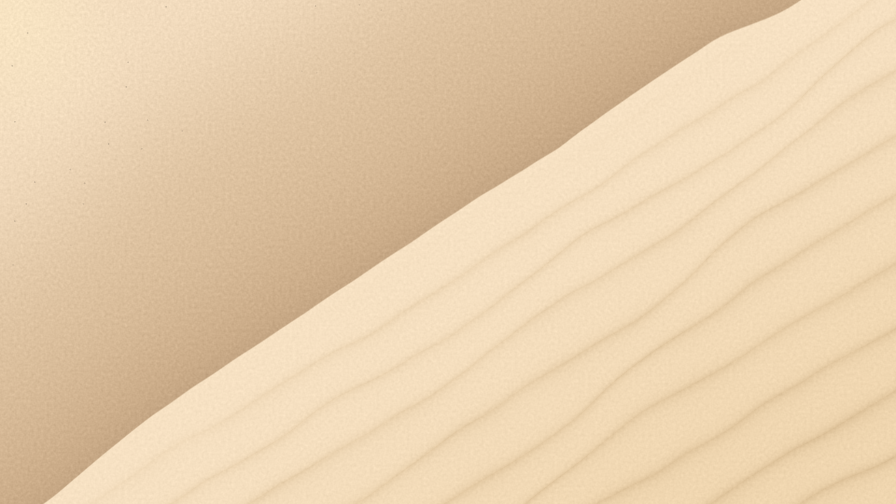
Give the GLSL for this texture, as a WebGL 2 fragment shader.

```glsl
#version 300 es
precision highp float;
// A sand dune split by a diagonal crest: a smooth shaded slope on the upper left
// and a sunlit rippled slope on the lower right. Ripples are a warped periodic
// phase with asymmetric creases; gradient noise adds drift and sand grain.

uniform vec2 u_resolution;
out vec4 fragColor;

const vec3 SHADE_DEEP = vec3(0.785, 0.660, 0.520);
const vec3 SHADE_MID  = vec3(0.860, 0.750, 0.615);
const vec3 SHADE_PALE = vec3(0.950, 0.862, 0.745);
const vec3 CORNER_SUN = vec3(0.975, 0.900, 0.765);
const vec3 LIT_CREST  = vec3(0.968, 0.884, 0.765);
const vec3 LIT_LOW    = vec3(0.945, 0.845, 0.695);
const vec3 CREASE     = vec3(0.815, 0.700, 0.535);

vec2 hash2(vec2 cell) {
    vec3 h = fract(cell.xyx * vec3(0.1031, 0.1030, 0.0973));
    h += dot(h, h.yzx + 33.33);
    return fract((h.xx + h.yz) * h.zy);
}

float cornerSlope(vec2 cell, vec2 offset) {
    return dot(hash2(cell) * 2.0 - 1.0, offset);
}

// Gradient noise, roughly -0.6 to 0.6
float gradientNoise(vec2 p) {
    vec2 i = floor(p), f = fract(p);
    vec2 w = f * f * f * (f * (f * 6.0 - 15.0) + 10.0);
    vec2 e = vec2(0.0, 1.0);
    float low  = mix(cornerSlope(i, f), cornerSlope(i + e.yx, f - e.yx), w.x);
    float high = mix(cornerSlope(i + e, f - e), cornerSlope(i + e.yy, f - e.yy), w.x);
    return mix(low, high, w.y);
}

float sandGrain(vec2 p) {
    return gradientNoise(p * 150.0) + 0.7 * gradientNoise(p * 270.0 + 41.0);
}

// Height of the crest line at x
float crestHeight(float x) {
    float dip = (x - 1.09) / 0.10;
    return 0.6676 * (x - 0.088)
         + 0.034 * smoothstep(0.05, 0.33, x)
         - 0.008 * exp(-dip * dip)
         - 0.036 * smoothstep(1.40, 1.58, x);
}

// Smooth step across a slanted line, where ripples turn steeper
float kink(vec2 p, float foot, float width) {
    float t = clamp((p.x - foot - 0.68 * p.y) / width, -6.0, 6.0);
    return tanh(t);
}

// Ripple count measured across the lit slope; whole numbers are creases
float ripplePhase(vec2 p) {
    float wander = 0.034 * gradientNoise(p * vec2(3.1, 4.2) + 7.3)
                 + 0.010 * gradientNoise(p * 9.0 + 2.1);
    float across = p.y - 0.6 * p.x + wander + 0.254
                 - 0.030 * kink(p, 1.06, 0.045)
                 - 0.018 * kink(p, 0.76, 0.045);
    return across / 0.127 + 2.0 * max(across, 0.0);
}

// Dark crease with a short upper flank and a longer lower one
float creaseShade(float phase) {
    float f = fract(phase);
    float sharp = exp(-f * 20.0) + exp(-(1.0 - f) * 13.0);
    float broad = exp(-f * 7.0) + exp(-(1.0 - f) * 3.8);
    return 0.50 * sharp + 0.30 * broad;
}

vec3 shadedSlope(vec2 p, float rise) {
    float height = rise + 0.025 * gradientNoise(p * 2.3 + 5.0);
    vec3 sand = mix(SHADE_DEEP, SHADE_MID, smoothstep(-0.08, 0.36, height));
    sand = mix(sand, SHADE_PALE, smoothstep(0.26, 0.82, height));
    sand = mix(sand, CORNER_SUN, 0.8 * smoothstep(0.30, 0.0, length(p - vec2(0.0, 0.97))));
    return sand * (1.0 - 0.03 * exp(-rise * 30.0));
}

// Sparse dark grains, at most one in each cell
float specks(vec2 p) {
    vec2 cell = floor(p * 26.0);
    vec2 spot = 0.2 + 0.6 * hash2(cell + 17.0);
    float r = length(fract(p * 26.0) - spot);
    return step(0.86, hash2(cell + 3.0).x) * smoothstep(0.07, 0.02, r);
}

vec3 litSlope(vec2 p, float depth) {
    float low = smoothstep(0.0, 1.0, depth);
    vec3 sand = mix(LIT_CREST, LIT_LOW, low);
    float patchy = 0.85 + 0.5 * gradientNoise(p * 4.5 + 12.0);
    float strength = smoothstep(0.0, 0.16, depth) * mix(0.40, 0.85, low) * patchy;
    return mix(sand, CREASE, clamp(creaseShade(ripplePhase(p)) * strength, 0.0, 1.0));
}

void main() {
    vec2 p = gl_FragCoord.xy / u_resolution.y;
    p.x *= 1.7778 * u_resolution.y / u_resolution.x;
    float rise = p.y - crestHeight(p.x) + 0.003 * gradientNoise(p * 14.0);
    float grain = sandGrain(p);

    // Two slopes joined along the smoothed crest
    vec3 shaded = shadedSlope(p, max(rise, 0.0)) + 0.042 * grain;
    shaded *= 1.0 - 0.14 * specks(p) * smoothstep(0.35, 0.65, rise);
    vec3 lit = litSlope(p, max(-rise, 0.0)) + 0.030 * grain;
    float edge = 1.2 / u_resolution.y;
    fragColor = vec4(mix(lit, shaded, smoothstep(-edge, edge, rise)), 1.0);
}
```
